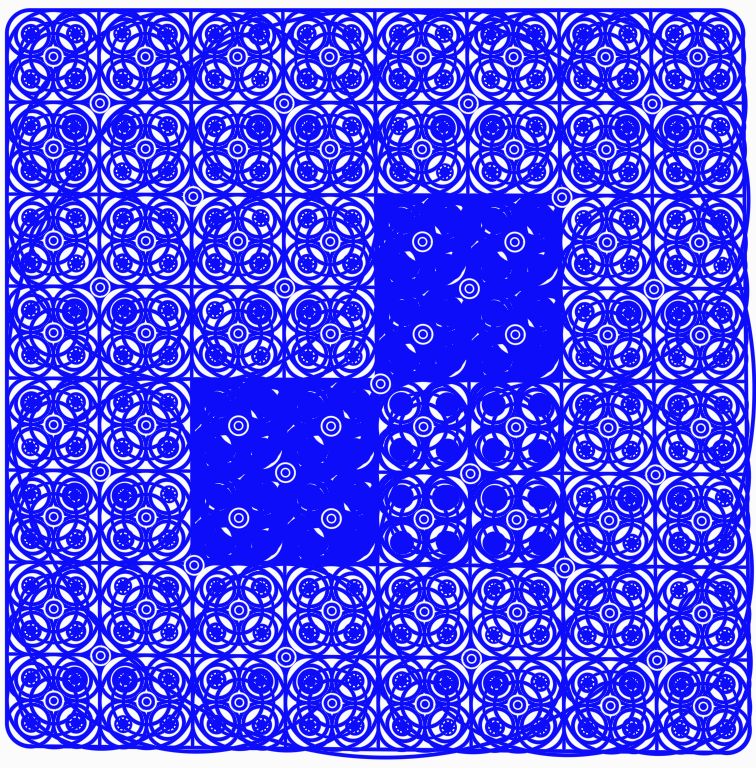
Reproduce this pattern procedurally as a Shadertoy shader.

```glsl
// Blue nested circles: a 16 x 16 lattice of ringed cells under four larger circle levels.

const float CELLS = 16.0;
const float CELLS_PER_HEIGHT = 16.7;
const vec2 MARGIN = vec2(0.15, 0.22);
const float HALF_STROKE = 0.042;
const float OVERSIZE = 1.011;   // circles slightly larger than their cells
const vec3 INK = vec3(0.05, 0.05, 0.98);
const vec3 PAPER = vec3(0.985, 0.985, 0.99);

float ring(vec2 p, float radius, float halfWidth) {
    return abs(length(p) - radius) - halfWidth;
}

float roundedBox(vec2 p, vec2 halfSize, float corner) {
    vec2 e = abs(p) - halfSize + corner;
    return length(max(e, 0.0)) + min(max(e.x, e.y), 0.0) - corner;
}

// Variation from layered sines, 0 to 1
float variation(vec2 id) {
    return 0.5 + 0.25 * sin(id.x * 2.7 + id.y * 4.1) + 0.25 * sin(id.x * 5.3 - id.y * 3.7);
}

// Index of the square of the given size that holds q, kept on the lattice
vec2 cellIndex(vec2 q, float size) {
    return clamp(floor(q / size), 0.0, CELLS / size - 1.0);
}

// Position relative to the centre of that square
vec2 cellLocal(vec2 q, float size) {
    return q - cellIndex(q, size) * size - 0.5 * size * OVERSIZE;
}

float circleLattice(vec2 q, float size, float halfWidth) {
    return ring(cellLocal(q, size), 0.5 * size * OVERSIZE, halfWidth);
}

// Disc and eccentric ring inside the smallest cell
float leaf(vec2 q, float halfWidth) {
    vec2 id = cellIndex(q, 1.0);
    vec2 local = cellLocal(q, 1.0);
    vec2 inward = 1.0 - 2.0 * mod(id, 2.0);
    vec2 quad = mod(id, 4.0);
    bool nearHub = quad.y == 2.0 && (quad.x == 1.0 || quad.x == 2.0);
    float density = nearHub ? 1.0 : 0.6 * variation(id);
    vec2 centre = 0.04 * inward * density;
    float disc = length(local - centre) - mix(0.19, 0.28, density);
    float d = min(disc, ring(local - 0.05 * inward, 0.36, halfWidth));
    // Broken thin ring left open in the disc
    float gap = ring(local - centre, 0.13, 0.014);
    float breaks = 0.03 * sin(9.0 * atan(local.y, local.x) + 6.0 * density);
    return max(d, -max(gap, breaks));
}

// Extra drifting copies that fill a block
float driftCopies(vec2 q, int count, float halfWidth) {
    float d = 1e3;
    for (int i = 1; i <= count; i++) {
        vec2 shift = 0.055 * float(i) * vec2(1.0, 0.7);
        d = min(d, circleLattice(q - shift, 1.0, halfWidth));
        d = min(d, circleLattice(q + shift, 2.0, halfWidth));
        d = min(d, length(cellLocal(q - 0.5 * shift, 1.0)) - 0.26);
    }
    return d;
}

// Small target at a circle centre: paper-coloured gap, then a ring and a dot
float hub(float d, vec2 p) {
    float r = length(p);
    d = max(min(d, r - 0.18), -ring(p, 0.205, 0.02));
    return max(d, -ring(p, 0.09, 0.016));
}

float pattern(vec2 q) {
    // Overlap density of the four central blocks
    vec2 block = floor(q / 4.0);
    bool heavy = block == vec2(2.0, 1.0) || block == vec2(1.0, 2.0);
    bool medium = block == vec2(2.0, 2.0);
    int copies = heavy ? 4 : (medium ? 1 : 0);
    float width = HALF_STROKE * (heavy ? 1.5 : 1.0);

    float d = min(leaf(q, width), driftCopies(q, copies, width));

    // Nested circles, each level twice the size
    for (int level = 0; level < 5; level++) {
        d = min(d, circleLattice(q, exp2(float(level)), width));
    }

    // Petals around each group of four cells
    vec2 group = cellLocal(q, 2.0);
    d = min(d, ring(group, 0.5, width));
    d = min(d, ring(group, 0.74, 0.8 * width));

    // Group borders and rounded outer frame
    float frame = roundedBox(q - 0.5 * CELLS, vec2(0.5 * CELLS), 0.5);
    vec2 border = abs(fract(q / 2.0 + 0.5) - 0.5) * 2.0;
    d = min(d, max(min(border.x, border.y) - 0.9 * width, frame));
    d = min(d, abs(frame) - HALF_STROKE);

    for (int level = 1; level < 5; level++) {
        d = hub(d, cellLocal(q, exp2(float(level))));
    }
    return d;
}

void mainImage(out vec4 fragColor, in vec2 fragCoord) {
    vec2 p = fragCoord / iResolution.y;
    vec2 q = vec2(p.x, 1.0 - p.y) * CELLS_PER_HEIGHT - MARGIN;

    // Drift grows toward the lower right
    vec2 along = clamp(q / CELLS, 0.0, 1.0);
    q -= 0.15 * along.x * along.y;

    float pixel = CELLS_PER_HEIGHT / iResolution.y;
    float ink = 1.0 - smoothstep(-0.75 * pixel, 0.75 * pixel, pattern(q));
    fragColor = vec4(mix(PAPER, INK, ink), 1.0);
}
```
